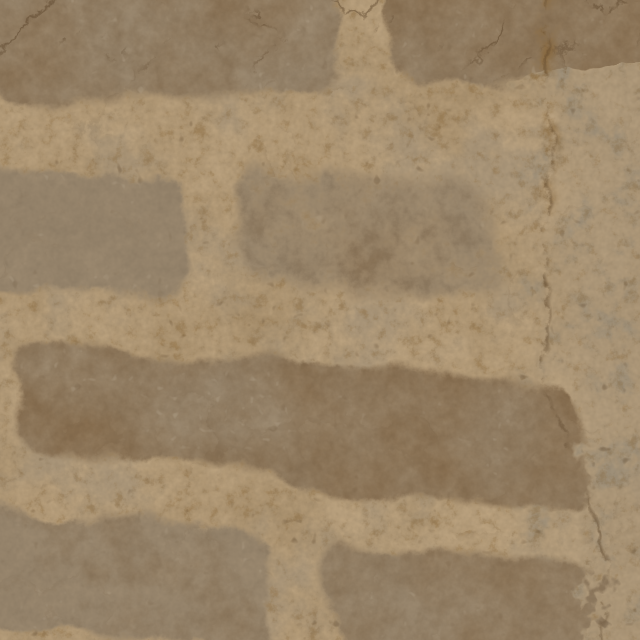
Write a three.js fragment shader that draws this texture.

```glsl
// Weathered tan bricks in wide sandy mortar, with cracked plaster along the right side.
varying vec2 vUv;

// Brick layout: one component per row, from bottom to top
const vec4 ROW_Y = vec4(0.065, 0.335, 0.637, 0.948);
const vec4 ROW_TILT = vec4(-0.1, -0.09, -0.015, 0.03);
const vec4 JOINT_X = vec4(0.475, -0.025, 0.335, 0.565);
const vec4 BRICK_LENGTH = vec4(0.6, 0.98, 0.49, 0.64);
const vec4 ROW_GREY = vec4(0.75, 0.5, 1.0, 0.45);
const float BRICK_HEIGHT = 0.18;
const float JOINT_WIDTH = 0.085;
const float CORNER_RADIUS = 0.045;
const float BRICK_SHEAR = 0.15;
const float EDGE_SOFTNESS = 0.008;

// Colours
const vec3 BRICK_BROWN = vec3(0.53, 0.43, 0.31);
const vec3 BRICK_GREY = vec3(0.58, 0.51, 0.415);
const vec3 MORTAR_LIGHT = vec3(0.715, 0.62, 0.485);
const vec3 MORTAR_SAND = vec3(0.63, 0.535, 0.4);
const vec3 MORTAR_GREY = vec3(0.635, 0.565, 0.465);
const vec3 PLASTER_GREY = vec3(0.595, 0.55, 0.475);
const vec3 OCHRE = vec3(0.53, 0.39, 0.2);
const vec3 CRACK = vec3(0.34, 0.25, 0.15);
const vec3 FLECK = vec3(0.7, 0.64, 0.55);

vec2 hashGradient(vec2 cell) {
  vec3 h = fract(cell.xyx * vec3(0.1031, 0.103, 0.0973));
  h += dot(h, h.yzx + 33.33);
  float angle = 6.2832 * fract((h.x + h.y) * h.z);
  return vec2(cos(angle), sin(angle));
}

// Gradient noise, roughly -0.7 to 0.7
float noise(vec2 p) {
  vec2 i = floor(p), f = fract(p);
  vec2 u = f * f * f * (f * (f * 6.0 - 15.0) + 10.0);
  vec2 e = vec2(1.0, 0.0);
  float low = mix(dot(hashGradient(i), f), dot(hashGradient(i + e), f - e), u.x);
  float high = mix(dot(hashGradient(i + e.yx), f - e.yx),
                   dot(hashGradient(i + e.xx), f - e.xx), u.x);
  return mix(low, high, u.y);
}

float fbm(vec2 p) {
  float sum = 0.0, amplitude = 1.0;
  for (int i = 0; i < 4; i++) {
    sum += amplitude * noise(p);
    p = mat2(1.6, 1.2, -1.2, 1.6) * p + 17.3;
    amplitude *= 0.6;
  }
  return sum;
}

float roundedBox(vec2 p, vec2 halfSize) {
  vec2 q = abs(p) - halfSize + CORNER_RADIUS;
  return length(max(q, 0.0)) + min(max(q.x, q.y), 0.0) - CORNER_RADIUS;
}

// x: distance to the nearest brick, y: greyness of that brick
vec2 brickField(vec2 p) {
  vec2 nearest = vec2(1.0, 0.0);
  for (int i = 0; i < 4; i++) {
    float span = BRICK_LENGTH[i];
    float y = p.y - ROW_Y[i] - ROW_TILT[i] * (p.x - 0.5);
    float x = p.x - JOINT_X[i] + BRICK_SHEAR * y;
    float cell = floor(x / span);
    vec2 local = vec2(x - (cell + 0.5) * span, y);
    float d = roundedBox(local, 0.5 * vec2(span - JOINT_WIDTH, BRICK_HEIGHT));
    if (d < nearest.x) nearest = vec2(d, ROW_GREY[i] - 0.3 * cell - 0.15);
  }
  return nearest;
}

// Thin broken line around the zero level of a field
float hairline(float field, float width, float gate) {
  return (1.0 - smoothstep(0.0, width, abs(field))) * smoothstep(0.0, 0.3, gate);
}

void main() {
  vec2 p = vUv;
  float broad = fbm(p * 4.0 + 3.0);
  float patchy = fbm(p * 13.0 + 41.0);
  float grain = fbm(p * 46.0 + 9.0);
  float dust = noise(p * 115.0) + 0.6 * noise(p * 190.0 + 50.0);

  // Mortar, sandy and greyish by turns, becoming grey plaster to the right
  float sandiness = clamp(0.4 + 0.4 * broad + 0.35 * patchy + 0.4 * grain, 0.0, 1.0);
  vec3 color = mix(MORTAR_LIGHT, MORTAR_SAND, sandiness);
  float plastered = smoothstep(0.76, 0.94, p.x + 0.08 * patchy);
  float greyness = smoothstep(-0.1, 0.7, fbm(p * 6.0 + 71.0) + 0.3 * grain);
  color = mix(color, MORTAR_GREY, max(0.7 * greyness, 0.45 * plastered));
  color = mix(color, PLASTER_GREY, 0.7 * plastered * smoothstep(0.0, 0.7, patchy + 0.35 * grain));
  color = mix(color, OCHRE, 0.32 * smoothstep(0.1, 0.9, grain + 0.3 * patchy));
  color *= 1.0 + 0.04 * dust;

  // Bricks with worn outlines, hidden where plaster covers them
  vec2 wobble = 0.035 * vec2(noise(p * 6.0), noise(p * 6.0 + 23.0))
              + 0.014 * vec2(noise(p * 20.0), noise(p * 20.0 + 31.0));
  vec2 brick = brickField(p + wobble);
  float plasterEdge = 0.92 - 0.11 * smoothstep(0.45, 0.58, p.y) + 0.4 * smoothstep(0.87, 0.94, p.y);
  float outside = max(brick.x, p.x - plasterEdge + 0.07 * patchy);
  float washed = smoothstep(0.32, 0.42, p.x) * smoothstep(0.17, 0.1, abs(p.y - 0.63));
  float wear = smoothstep(-0.2, 0.5, noise(p * 9.0 + 90.0));
  float softness = EDGE_SOFTNESS * (0.7 + 0.9 * wear + 1.3 * washed);
  float cover = 1.0 - smoothstep(-softness, softness, outside + 0.006 * grain);
  cover *= 1.0 - washed * clamp(0.2 + 0.35 * patchy + 0.2 * grain, 0.0, 0.6);
  float brickGrey = clamp(brick.y + 0.1 + 0.5 * broad + 0.3 * patchy + 0.2 * grain, 0.0, 1.0);
  vec3 face = mix(BRICK_BROWN, BRICK_GREY, brickGrey);
  face *= 1.0 + 0.035 * grain + 0.03 * patchy + 0.025 * dust;
  float chips = smoothstep(0.3, 0.6, noise(p * 75.0 + 7.0)) * smoothstep(0.0, 0.5, broad + patchy);
  face = mix(face, FLECK, 0.4 * chips);
  color = mix(color, face, cover);

  // Ochre seam down the plaster edge
  float seam = p.x - 0.855 - 0.035 * noise(vec2(p.y * 6.0, 2.0)) - 0.09 * smoothstep(0.45, 0.1, p.y);
  seam += 0.016 * noise(p * 30.0) + 0.006 * grain;
  float seamGate = noise(vec2(p.y * 9.0, 8.0)) + 0.15 + 0.25 * grain;
  float stain = (1.0 - smoothstep(0.002, 0.022, abs(seam))) * smoothstep(0.55, 0.85, p.y);
  color = mix(color, OCHRE, 0.6 * stain * smoothstep(-0.05, 0.35, seamGate));
  color = mix(color, CRACK, 0.4 * hairline(seam, 0.006, seamGate));

  // Ragged short cracks, densest near the top
  float vein = noise(p * 12.0 + 5.0) + 0.2 * patchy + 0.12 * grain;
  float veins = hairline(vein, 0.06, noise(p * 8.0 + 61.0) + 0.35 * grain - 0.05);
  color = mix(color, CRACK, veins * mix(0.07, 0.45, smoothstep(0.83, 0.95, p.y)));

  // Small dark pits, sparser on the brick faces
  float pits = smoothstep(0.33, 0.6, noise(p * 62.0 + 77.0)) * smoothstep(-0.1, 0.4, patchy);
  color = mix(color, CRACK, pits * mix(0.35, 0.15, cover));
  gl_FragColor = vec4(color, 1.0);
}
```
